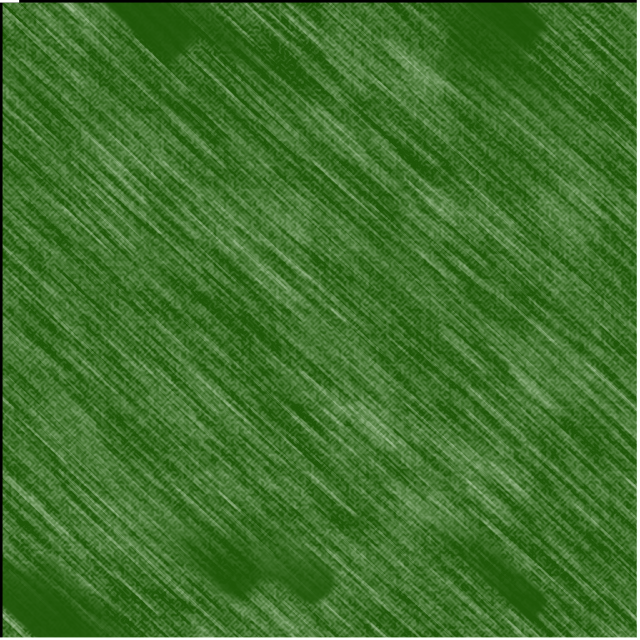
A WebGL 1 fragment shader for this texture:

```glsl
precision highp float;
uniform vec2 u_resolution;

float hash(vec2 p) {
  return fract(sin(dot(p, vec2(127.1, 311.7))) * 43758.545);
}

// One row of cells, shifted at random along its length
float rowTone(float row, float along) {
  along += 9.0 * hash(vec2(row, 3.7));
  float cell = floor(along);
  return mix(hash(vec2(row, cell)), hash(vec2(row, cell + 1.0)),
             smoothstep(0.35, 0.65, along - cell));
}

// Staggered rows blended across: x runs along the streaks, y across them
float streaks(vec2 p) {
  float row = floor(p.y);
  return mix(rowTone(row, p.x), rowTone(row + 1.0, p.x),
             smoothstep(0.15, 0.85, p.y - row));
}

float grain(vec2 p) {
  vec2 cell = floor(p);
  vec2 f = smoothstep(0.15, 0.85, p - cell);
  return mix(mix(hash(cell), hash(cell + vec2(1.0, 0.0)), f.x),
             mix(hash(cell + vec2(0.0, 1.0)), hash(cell + 1.0), f.x), f.y);
}

void main() {
  vec2 uv = gl_FragCoord.xy / u_resolution;

  // Streak axes, falling to the right with a slight bend
  float angle = radians(42.5);
  vec2 along = vec2(cos(angle), -sin(angle));
  vec2 p = vec2(dot(uv, along), dot(uv, vec2(-along.y, along.x)));
  p.y += 0.003 * sin(p.x * 5.0 + p.y * 3.0) + 1.0;

  // Fine, medium and broad streaks
  float tone = 0.22;
  tone += 0.44 * (streaks(p * vec2(11.0, 225.0)) - 0.5);
  tone += 0.13 * (streaks(p * vec2(7.0, 105.0) + 40.0) - 0.5);
  tone += 0.12 * (streaks(p * vec2(5.0, 20.0) + 70.0) - 0.5);

  // Thin bright fibres
  tone += 0.26 * smoothstep(0.7, 0.95, streaks(p * vec2(8.0, 200.0) + 90.0));

  // Speckle and woven dither
  vec2 weave = sin(uv * 804.25);
  tone += 0.34 * (grain(uv * 256.0) - 0.5) + 0.11 * weave.x * weave.y;

  // Pale clouds
  tone += 0.11 * smoothstep(0.6, 0.9, grain(uv * 9.0 + 5.0));

  // Flat dark bands towards the top and bottom
  float nearEdge = smoothstep(0.26, 0.46, abs(uv.y - 0.5));
  float band = smoothstep(0.66, 0.82, streaks(p * vec2(3.5, 15.0) + 20.0));
  tone *= 1.0 - 0.9 * band * nearEdge;

  vec3 leaf = vec3(0.12, 0.34, 0.03);
  vec3 pale = vec3(0.62, 0.74, 0.57);
  vec3 color = mix(leaf, pale, clamp(tone, 0.0, 1.0));

  // Black rim at left and top, white rim at right and bottom
  float soft = 0.001;
  float left = 1.0 - smoothstep(0.004 - soft, 0.004 + soft, uv.x);
  float top = smoothstep(0.996 - soft, 0.996 + soft, uv.y);
  float corner = 1.0 - smoothstep(0.03 - soft, 0.03 + soft, uv.x);
  float right = smoothstep(0.995 - soft, 0.995 + soft, uv.x);
  float bottom = 1.0 - smoothstep(0.004 - soft, 0.004 + soft, uv.y);
  color = mix(color, vec3(0.0), max(left, top));
  color = mix(color, vec3(1.0), max(max(right, bottom), top * corner));

  gl_FragColor = vec4(color, 1.0);
}
```
